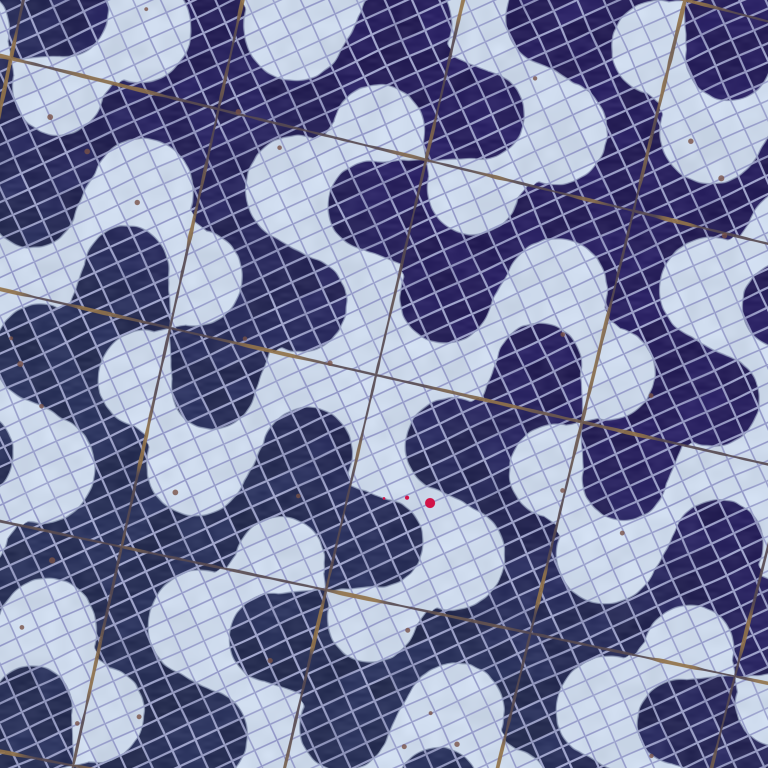
Write a Shadertoy shader that draws this pattern.

```glsl
// Mosaic floor of interlocking pale and indigo lobes on square modules with brown seams
#define CENTER vec2(0.4896, 0.4883)    // four-fold centre, y measured downward
#define SIDE_A vec2(0.2682, 0.0612)    // module edge running right
#define SIDE_B vec2(-0.0651, 0.2799)   // module edge running down
#define SKEW vec2(-0.002, -0.005)      // slight perspective
#define BRICK vec2(0.0325, 0.0225)     // mosaic piece size
#define BRICK_TURN 0.43
#define JOINT 0.0029
#define SEAM 0.0040
#define PALE vec3(0.80, 0.85, 0.92)
#define INDIGO vec3(0.165, 0.135, 0.37)
#define SLATE vec3(0.17, 0.20, 0.35)
#define GROUT vec3(0.65, 0.67, 0.82)

float hash(vec2 p) {
    vec3 h = fract(p.xyx * vec3(0.1031, 0.1030, 0.0973));
    h += dot(h, h.yzx + 33.33);
    return fract((h.x + h.y) * h.z);
}

float noise(vec2 p) {
    vec2 i = floor(p), f = fract(p);
    f = f * f * (3.0 - 2.0 * f);
    return mix(mix(hash(i), hash(i + vec2(1, 0)), f.x),
               mix(hash(i + vec2(0, 1)), hash(i + vec2(1, 1)), f.x), f.y);
}

float taperedCapsule(vec2 p, vec2 a, vec2 b, float ra, float rb) {
    vec2 ab = b - a;
    float t = clamp(dot(p - a, ab) / dot(ab, ab), 0.0, 1.0);
    return length(p - mix(a, b, t)) - mix(ra, rb, t);
}

// Signed field of one module: negative where the mosaic is dark
float lobes(vec2 p) {
    float darkLobe = taperedCapsule(p, vec2(0.0, 0.755), vec2(0.205, 0.74), 0.245, 0.20);
    float paleLobe = taperedCapsule(p, vec2(1.0, 0.245), vec2(0.93, 0.245), 0.245, 0.215);
    float darkHead = length(p - vec2(0.42, 0.235)) - 0.215;
    float paleHead = length(p - vec2(0.56, 0.735)) - 0.24;
    float side = smoothstep(0.4, 0.6, p.x + 0.12 * (p.y - 0.5));
    float wave = mix(darkHead, -paleHead, side);
    return min(darkLobe, max(wave, -paleLobe));
}

// Quarter turn chosen by module parity, giving four-fold symmetry
vec2 turnModule(vec2 f, vec2 id) {
    vec2 odd = mod(id, 2.0), c = f - 0.5;
    if (odd.x > 0.5 && odd.y > 0.5) c = -c;
    else if (odd.x > 0.5) c = vec2(c.y, -c.x);
    else if (odd.y > 0.5) c = vec2(-c.y, c.x);
    return c + 0.5;
}

float band(float d, float width, float px) {
    return 1.0 - smoothstep(0.5 * width - 0.7 * px, 0.5 * width + 0.7 * px, d);
}

void mainImage(out vec4 fragColor, in vec2 fragCoord) {
    float px = 1.0 / iResolution.y;
    vec2 p = fragCoord * px;
    p.y = 1.0 - p.y;

    // Canvas to module coordinates
    mat2 toModule = inverse(mat2(SIDE_A, SIDE_B));
    vec2 q = toModule * (p - CENTER);
    for (int i = 0; i < 3; i++) q = toModule * (p - CENTER - q.x * q.y * SKEW);
    vec2 id = floor(q), f = q - id;
    float unit = length(SIDE_B);
    float d = lobes(turnModule(f, id)) * unit;
    d += (noise(p * 90.0) - 0.5) * 0.0015;
    float pale = smoothstep(-px, px, d);

    // Small rectangular pieces, slightly uneven and shifted per module
    float c = cos(BRICK_TURN), s = sin(BRICK_TURN);
    vec2 g = mat2(c, s, -s, c) * p;
    g += 0.0025 * (vec2(noise(p * 16.0), noise(p * 16.0 + 37.0)) - 0.5);
    g += 0.010 * vec2(hash(id + 7.0), hash(id + 19.0));
    vec2 cell = g / BRICK, piece = floor(cell);
    vec2 gap = (0.5 - abs(fract(cell) - 0.5)) * BRICK;
    float width = JOINT * mix(1.0, 0.72, pale);
    float joint = max(band(gap.x, width, px), band(gap.y, width, px));
    float tone = hash(piece + 71.0) - 0.5;

    // Stone colours drift from slate at lower left to indigo at upper right
    float drift = smoothstep(-0.35, 0.35, p.x - p.y + 0.3 * (noise(p * 5.0) - 0.5));
    vec3 dark = mix(SLATE, INDIGO, drift) * (1.0 + 0.22 * tone);
    dark += 0.05 * (noise(p * vec2(70.0, 190.0)) - 0.5);
    vec3 light = PALE * (1.0 + 0.045 * tone) + 0.035 * (noise(p * 60.0) - 0.5);
    vec3 color = mix(dark, light, pale);
    float wear = 0.78 + 0.22 * noise(p * 25.0);
    vec3 jointColor = mix(GROUT, vec3(0.57, 0.59, 0.78), pale);
    color = mix(color, jointColor, joint * wear);
    color = mix(color, vec3(0.60, 0.65, 0.76), 0.55 * band(abs(d), 0.0020, px));

    // Brown module seams with gold stains
    vec2 edge = (0.5 - abs(f - 0.5)) * vec2(length(SIDE_A), unit);
    float seamGap = min(edge.x, edge.y) + 0.001 * (noise(p * 65.0) - 0.5);
    float stain = smoothstep(0.45, 0.8, noise(p * 17.0 + 11.0));
    vec3 seamColor = mix(vec3(0.34, 0.29, 0.32), vec3(0.57, 0.45, 0.29), stain);
    color = mix(color, seamColor, 0.92 * band(seamGap, SEAM * (0.8 + 0.45 * stain), px));

    // Sparse brown specks and a few red drops
    vec2 speckCell = floor(p * 24.0);
    vec2 spot = (speckCell + 0.25 + 0.5 * vec2(hash(speckCell + 3.0), hash(speckCell + 9.0))) / 24.0;
    float present = step(0.955, hash(speckCell + 53.0));
    float speck = band(length(p - spot), 0.005 + 0.003 * hash(speckCell), px);
    color = mix(color, vec3(0.47, 0.32, 0.28), 0.8 * present * speck);
    for (int i = 0; i < 3; i++) {
        float k = float(i);
        vec2 drop = vec2(0.560 - 0.030 * k, 0.655 - 0.007 * k + 0.004 * k * (k - 1.0));
        color = mix(color, vec3(0.82, 0.07, 0.28), band(length(p - drop), 0.013 / (1.0 + 1.4 * k), px));
    }
    fragColor = vec4(clamp(color, 0.0, 1.0), 1.0);
}
```
